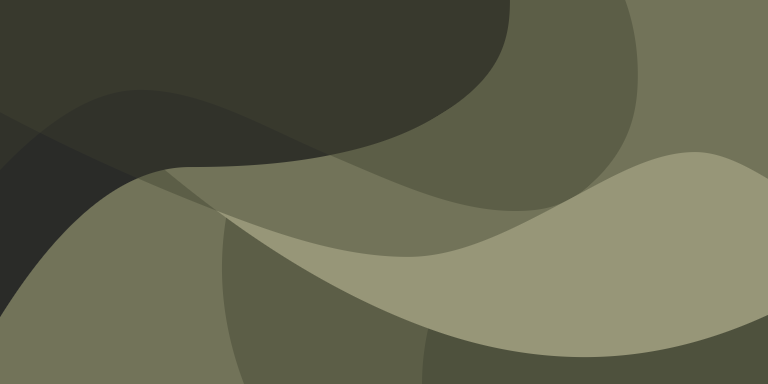
This background is drawn by a WebGL 2 fragment shader. Its source:

```glsl
#version 300 es
precision highp float;
// Overlapping flat waves in olive, moss and charcoal tones.

#define OLIVE vec3(0.447, 0.451, 0.349)
#define MOSS  vec3(0.361, 0.369, 0.278)
#define SAND  vec3(0.592, 0.588, 0.471)
#define FERN  vec3(0.306, 0.318, 0.239)
#define BARK  vec3(0.220, 0.224, 0.176)
#define INK   vec3(0.165, 0.169, 0.157)
#define EDGE_WIDTH 1.0

uniform vec2 u_resolution;
out vec4 fragColor;

// Cubic between two knots (position, value, slope), straight beyond them.
float span(float x, vec3 a, vec3 b) {
    float width = b.x - a.x;
    float t = clamp((x - a.x) / width, 0.0, 1.0);
    float s = 1.0 - t;
    float curve = mix(a.y, b.y, t * t * (3.0 - 2.0 * t))
                + width * t * s * (a.z * s - b.z * t);
    return curve + min(x - a.x, 0.0) * a.z + max(x - b.x, 0.0) * b.z;
}

// Smooth chain of three spans.
float spline(float x, vec3 a, vec3 b, vec3 c, vec3 d) {
    return x < b.x ? span(x, a, b) : x < c.x ? span(x, b, c) : span(x, c, d);
}

// Antialiased coverage where the field is positive.
float cover(float field) {
    float slope = length(vec2(dFdx(field), dFdy(field)));
    return clamp(0.5 + field / max(slope * EDGE_WIDTH, 1e-6), 0.0, 1.0);
}

// Long ridge that falls from the left, dips and rises at the right.
float ridge(float x) {
    vec3 dip = vec3(1.0625, 0.331, 0.0);
    vec3 rise = vec3(1.484, 0.482, 0.53);
    return x < dip.x
        ? spline(x, vec3(0.0, 0.708, -0.53), vec3(0.552, 0.456, -0.39), dip, rise)
        : spline(x, dip, rise, vec3(1.81, 0.604, 0.0), vec3(2.0, 0.534, -0.6));
}

// Underside of the sand wave.
float basin(float x) {
    return spline(x, vec3(0.43, 0.557, -0.83), vec3(1.12, 0.143, -0.36),
                  vec3(1.523, 0.07, 0.0), vec3(2.0, 0.18, 0.46));
}

// Lower and right edges of the moss lobe.
float lobeFloor(float x) {
    vec3 trough = vec3(1.341, 0.4505, 0.0);
    return x < trough.x
        ? spline(x, vec3(0.0, 0.557, 1.05), vec3(0.365, 0.766, 0.0),
                 vec3(0.859, 0.596, -0.42), trough)
        : span(x, trough, vec3(1.536, 0.518, 0.9));
}

float lobeSide(float y) {
    vec3 bulge = vec3(0.805, 1.661, 0.0);
    return y < bulge.x ? span(y, vec3(0.518, 1.536, 1.1), bulge)
                       : span(y, bulge, vec3(1.0, 1.628, -0.36));
}

// Lower and right edges of the dark canopy.
float canopyFloor(float x) {
    return spline(x, vec3(0.0, 0.174, 1.6), vec3(0.495, 0.565, 0.0),
                  vec3(0.859, 0.596, 0.2), vec3(1.148, 0.703, 0.617));
}

float canopySide(float y) {
    return span(y, vec3(0.703, 1.148, 1.62), vec3(1.0, 1.328, 0.0));
}

void main() {
    // Canvas space: two units wide, one unit high.
    vec2 p = gl_FragCoord.xy / u_resolution * vec2(2.0, 1.0);

    float aboveRidge = cover(p.y - ridge(p.x));
    float aboveBasin = cover(p.y - basin(p.x));
    float aboveLobe = cover(p.y - lobeFloor(p.x));
    float lobe = aboveLobe * cover(lobeSide(p.y) - p.x);
    float canopy = cover(p.y - canopyFloor(p.x)) * cover(canopySide(p.y) - p.x);

    // Ground bands, bounded by two shallow arcs.
    float nearArc = 0.578 + 0.63 * pow(abs(p.y - 0.302), 2.0);
    float farArc = 1.099 + 0.77 * p.y * p.y;
    vec3 ground = mix(OLIVE, MOSS, cover(p.x - nearArc));
    ground = mix(ground, FERN, cover(p.x - farArc));

    // Sand wave below the ridge, moss lobe above it.
    vec3 lower = mix(ground, SAND, aboveBasin);
    vec3 upper = mix(MOSS, mix(OLIVE, MOSS, lobe), aboveBasin);
    vec3 color = mix(lower, upper, aboveRidge);

    // The canopy darkens one step below each crossing wave.
    float depth = 1.0 - 0.5 * (aboveLobe + aboveRidge);
    color = mix(color, mix(BARK, INK, depth), canopy);

    fragColor = vec4(color, 1.0);
}
```
